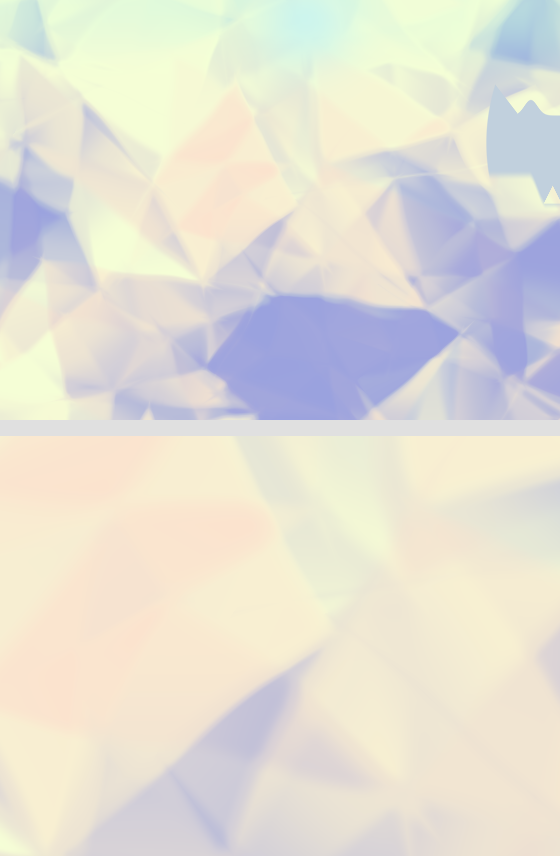
Top: the whole. Bottom: its middle third, enlarged.
Reproduce this background procedurally as a Shadertoy shader.

```glsl
// Soft pastel crystal facets: two jittered triangle meshes with blurred edges.
// Each facet takes a tone from a broad shade field plus its own random gradient;
// a pastel ramp colours the tone, and a flat scalloped patch lies at the right.

vec2 hash2(vec2 p) {
    vec3 q = fract(p.xyx * vec3(0.1031, 0.1030, 0.0973));
    q += dot(q, q.yzx + 33.33);
    return fract((q.xx + q.yz) * q.zy);
}

float gradientNoise(vec2 p) {
    vec2 i = floor(p), f = p - i, u = f * f * (3.0 - 2.0 * f), o = vec2(1, 0);
    float a = dot(hash2(i) - 0.5, f);
    float b = dot(hash2(i + o) - 0.5, f - o);
    float c = dot(hash2(i + o.yx) - 0.5, f - o.yx);
    float d = dot(hash2(i + 1.0) - 0.5, f - 1.0);
    return 2.0 * mix(mix(a, b, u.x), mix(c, d, u.x), u.y);
}

float glow(vec2 p, vec2 centre, float radius) {
    vec2 d = (p - centre) / radius;
    return exp(-dot(d, d));
}

// Broad shade: pale at the top, with dark and light masses (x, y, radius, strength)
float shadeField(vec2 p) {
    vec4 masses[10] = vec4[10](
        vec4(0.73, 0.13, 0.20, 1.00), vec4(0.05, 0.44, 0.12, 0.75),
        vec4(1.27, 0.12, 0.15, 0.60), vec4(1.27, 0.40, 0.13, 0.60),
        vec4(1.29, 0.90, 0.15, 0.75), vec4(0.11, 0.93, 0.10, 0.45),
        vec4(0.20, 0.64, 0.09, 0.70), vec4(0.98, 0.52, 0.08, 0.60),
        vec4(0.35, 0.08, 0.12, 0.35), vec4(0.03, 0.15, 0.15, -0.25));
    float shade = mix(0.36, 0.14, smoothstep(0.35, 0.75, p.y));
    for (int i = 0; i < 10; i++)
        shade += masses[i].w * glow(p, masses[i].xy, masses[i].z);
    return shade + 0.2 * gradientNoise(p * 4.0 + 7.0);
}

float edgeDistance(vec2 p, vec2 a, vec2 b) {
    vec2 e = b - a, d = p - a;
    return (e.x * d.y - e.y * d.x) / max(length(e), 1e-4);
}

// Blurred triangle mesh: returns tone, blush and a free random value
vec3 facets(vec2 p, float size, float angle, float seed) {
    mat2 turn = mat2(cos(angle), sin(angle), -sin(angle), cos(angle));
    vec2 home = floor(p * turn / size);
    vec4 sum = vec4(0);
    for (int k = 0; k < 9; k++) {
        vec2 cell = home + vec2(k % 3 - 1, k / 3 - 1);
        vec2 corner[4];
        for (int j = 0; j < 4; j++) {
            vec2 g = cell + vec2(j == 1 || j == 2, j > 1);
            corner[j] = turn * (g + 0.84 * (hash2(g + seed) - 0.5)) * size;
        }
        int flip = hash2(cell + seed + 31.0).x > 0.5 ? 1 : 0;
        for (int t = 0; t < 2; t++) {
            vec2 a = corner[flip + 2 * t];
            vec2 b = corner[(flip + 2 * t + 1) % 4];
            vec2 c = corner[(flip + 2 * t + 2) % 4];
            vec2 id = cell + seed + 57.0 + 13.7 * float(t);
            vec2 rnd = hash2(id), tint = hash2(id + 91.0);
            float facing = edgeDistance(c, a, b) < 0.0 ? -1.0 : 1.0;
            float inside = min(facing * edgeDistance(p, a, b),
                min(facing * edgeDistance(p, b, c), facing * edgeDistance(p, c, a)));
            float blur = mix(0.006, 0.022, rnd.y);
            float weight = smoothstep(-blur, blur, inside);
            if (weight > 0.0) {
                vec2 mid = (a + b + c) / 3.0;
                float slope = dot(p - mid, normalize(rnd - 0.5 + 1e-3)) / size;
                float tone = shadeField(mid) + 0.50 * (rnd.x - 0.5) + 0.45 * slope;
                float blush = smoothstep(0.45, 0.85, tint.x) * smoothstep(0.85, 0.6, mid.y);
                sum += weight * vec4(tone, blush, tint.y, 1);
            }
        }
    }
    return sum.xyz / max(sum.w, 1e-3);
}

vec3 pastelRamp(float t) {
    vec3 c = mix(vec3(0.96, 0.995, 0.84), vec3(0.90, 0.91, 0.84), smoothstep(0.12, 0.42, t));
    c = mix(c, vec3(0.78, 0.80, 0.86), smoothstep(0.40, 0.62, t));
    c = mix(c, vec3(0.68, 0.72, 0.86), smoothstep(0.60, 0.74, t));
    return mix(c, vec3(0.605, 0.635, 0.87), smoothstep(0.72, 0.86, t));
}

void mainImage(out vec4 fragColor, in vec2 fragCoord) {
    vec2 p = fragCoord / iResolution.y;

    // Slightly bent facets, large and small
    vec2 bent = p + 0.02 * vec2(gradientNoise(p * 7.0), gradientNoise(p * 7.0 + 40.0));
    vec3 facet = mix(facets(bent, 0.25, 0.35, 11.0), facets(bent, 0.15, -0.5, 73.0), 0.42);
    float tone = clamp(facet.x, 0.0, 1.0);
    vec3 colour = pastelRamp(tone);

    // Peach blush, steel blue heights, mint and cyan at the top
    colour = mix(colour, vec3(0.99, 0.86, 0.80), 0.85 * facet.y * (1.0 - 0.85 * tone));
    colour.g += 0.10 * tone * smoothstep(0.75, 0.95, p.y);
    colour = mix(colour, vec3(0.83, 0.96, 0.87), 0.8 * facet.z * smoothstep(0.8, 1.0, p.y));
    colour = mix(colour, vec3(0.77, 0.95, 0.95), 0.8 * glow(bent, vec2(0.73, 0.95), 0.11));

    // Flat patch: crisp scalloped top and side, bottom fading out
    float top = 0.725 + max(1.3 * (1.236 - p.x), 0.037 * glow(p, vec2(1.264, p.y), 0.022));
    float side = 1.158 + 1.1 * (p.y - 0.66) * (p.y - 0.66);
    float base = mix(0.575, 0.505, smoothstep(1.26, 1.30, p.x));
    float patchMask = smoothstep(-0.002, 0.002, min(top - p.y, p.x - side));
    patchMask *= smoothstep(base - 0.005, base + 0.02, p.y);
    float notch = min(0.558 - p.y - 2.0 * abs(p.x - 1.316), p.y - 0.515);
    patchMask *= 1.0 - smoothstep(-0.002, 0.002, notch);
    colour = mix(colour, vec3(0.755, 0.815, 0.865), patchMask);

    fragColor = vec4(colour, 1);
}
```
